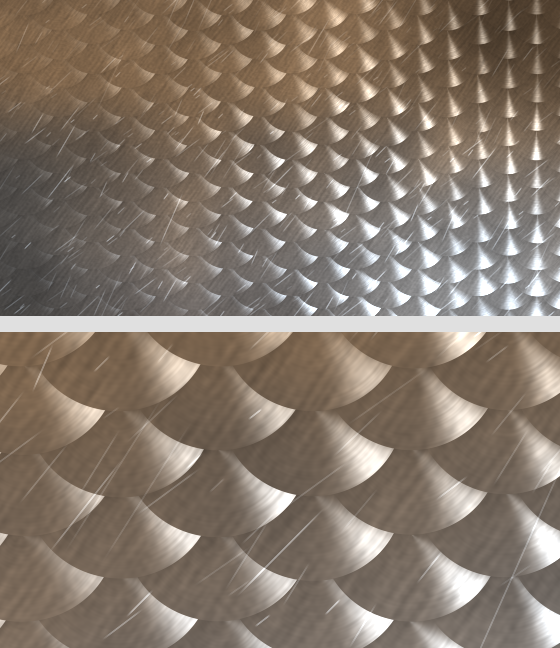
Top, the full canvas; bottom, a detail of the centre.
Give the GLSL for this texture, as a Shadertoy shader.

```glsl
const float LIGHT_X = 1.70;                   // in canvas heights
const vec2 LIGHT_DROP = vec2(0.40, 0.50);     // depth of the light: base, gain per height
const vec2 COLUMN_RATE = vec2(10.72, -0.537); // linear and quadratic columns per height
const vec2 ROW_RATE = vec2(12.0, -0.75);      // linear and quadratic rows per height
const float COLUMN_PITCH = 1.10;              // relative to the row pitch
const float DISC_RADIUS = 1.05;
const float ROW_PHASE = 0.30;
const float JITTER = 0.07;
const float SCRATCH_WIDTH = 0.0004;
const float SCRATCH_AMOUNT = 0.15;
const vec3 BROWN = vec3(0.485, 0.385, 0.285);
const vec3 DARK_BROWN = vec3(0.26, 0.205, 0.15);
const vec3 STEEL = vec3(0.40, 0.375, 0.36);
const vec3 DARK_STEEL = vec3(0.28, 0.275, 0.27);
const vec3 SILVER = vec3(0.58, 0.60, 0.62);
const vec3 WARM_GLINT = vec3(0.93, 0.93, 0.91);
const vec3 COOL_GLINT = vec3(0.90, 1.0, 1.10);

vec2 hash2(vec2 p) {
    vec3 q = fract(vec3(p.xyx) * vec3(0.1031, 0.1030, 0.0973));
    q += dot(q, q.yzx + 33.33);
    return fract((q.xx + q.yz) * q.zy);
}

float gradientNoise(vec2 p) {
    vec2 i = floor(p), f = fract(p);
    vec2 w = f * f * f * (f * (f * 6.0 - 15.0) + 10.0);
    vec2 e = vec2(0.0, 1.0);
    float a = dot(hash2(i) * 2.0 - 1.0, f);
    float b = dot(hash2(i + e.yx) * 2.0 - 1.0, f - e.yx);
    float c = dot(hash2(i + e.xy) * 2.0 - 1.0, f - e.xy);
    float d = dot(hash2(i + e.yy) * 2.0 - 1.0, f - e.yy);
    return mix(mix(a, b, w.x), mix(c, d, w.x), w.y);
}

vec2 rotate(vec2 p, float angle) {
    float c = cos(angle), s = sin(angle);
    return vec2(c * p.x + s * p.y, c * p.y - s * p.x);
}

// Random thin segments, at most one per stretched grid cell
float scratches(vec2 p, float angle, vec2 density, float px) {
    vec2 q = rotate(p, angle) * density;
    vec2 cell = floor(q), f = fract(q) - 0.5;
    vec2 shape = hash2(cell + angle * 91.0);
    vec2 pick = hash2(cell + angle * 37.0 + 50.0);
    float offset = (shape.x - 0.5) * 0.4 + f.x * (shape.y - 0.5) * 0.6;
    float dist = abs(f.y - offset) / density.y;
    float halfLength = mix(0.08, 0.48, pick.y * pick.y);
    float ends = smoothstep(halfLength, halfLength * 0.5, abs(f.x));
    float line = 1.0 - smoothstep(SCRATCH_WIDTH, SCRATCH_WIDTH + px, dist);
    return line * ends * step(pick.x, SCRATCH_AMOUNT) * mix(0.25, 1.0, shape.y * shape.y);
}

// Radial glint and body tone of one brushed disc
vec2 discShade(vec2 r, vec2 lightDir, float sharpness, vec2 id) {
    float radius = length(r);
    float facing = dot(r / max(radius, 0.001), lightDir);
    float rings = gradientNoise(vec2(radius * 30.0, id.x * 7.3 + id.y * 3.1 + facing * 2.0));
    float glint = pow(max(facing, 0.0), sharpness);
    glint *= mix(0.15, 1.0, smoothstep(0.0, 0.95 * DISC_RADIUS, radius)) * (1.0 + 0.25 * rings);
    glint *= mix(0.7, 1.25, hash2(id + 70.0).x);
    return vec2(glint, 0.02 * facing + 0.03 * rings);
}

// Staggered discs composited upward, so each one covers those below it
vec2 discField(vec2 p, vec2 lightDir, float sharpness, float px) {
    float d = LIGHT_X - p.x;
    float column = -d * (COLUMN_RATE.x + COLUMN_RATE.y * d);
    float row = p.y * (ROW_RATE.x + ROW_RATE.y * p.y);
    float first = floor((row - ROW_PHASE) * 2.0) - 2.0;
    float aa = px * ROW_RATE.x * 0.6;
    vec2 shade = vec2(0.0);
    for (int k = 0; k < 6; k++) {
        float n = first + float(k);
        float parity = mod(n + 1.0, 2.0);
        float c = 2.0 * floor((column - parity) * 0.5 + 0.5) + parity;
        vec2 id = vec2(c, n) + 100.0;
        vec2 r = vec2((column - c) * COLUMN_PITCH, row - 0.5 * n - ROW_PHASE);
        r += (hash2(id) - 0.5) * JITTER;
        float edge = length(r) - DISC_RADIUS;
        shade.y -= 0.04 * exp(-max(edge, 0.0) * 12.0);
        shade = mix(shade, discShade(r, lightDir, sharpness, id), 1.0 - smoothstep(-aa, aa, edge));
    }
    return shade;
}

void mainImage(out vec4 fragColor, in vec2 fragCoord) {
    vec2 p = fragCoord / iResolution.y;
    float px = 1.0 / iResolution.y;
    float cloud = gradientNoise(p * 2.7 + 4.0) + 0.5 * gradientNoise(p * 6.1);

    // Broad reflections on the sheet
    float warmth = smoothstep(0.05, 0.8, p.y + 0.18 * cloud);
    vec3 color = mix(STEEL, BROWN, warmth);
    color = mix(color, DARK_BROWN, 0.85 * smoothstep(1.1, 1.7, p.x) * smoothstep(0.4, 0.9, p.y));
    color = mix(color, DARK_STEEL, 0.85 * smoothstep(0.6, 0.0, p.x) * smoothstep(0.8, 0.4, p.y));
    vec2 glow = (p - vec2(1.5, 0.10)) / vec2(0.6, 0.42);
    color = mix(color, SILVER, 0.6 * exp(-dot(glow, glow)));
    color *= 1.0 + 0.24 * cloud;

    // Disc glints
    vec2 lightDir = normalize(vec2(LIGHT_X - p.x, -LIGHT_DROP.x - LIGHT_DROP.y * p.y));
    float sharpness = mix(15.0, 60.0, smoothstep(0.9, 1.7, p.x) * smoothstep(0.05, 0.5, p.y));
    vec2 shade = discField(p, lightDir, sharpness, px);
    float strength = mix(0.27, 0.72, smoothstep(0.3, 1.2, p.x)) * smoothstep(-0.2, 0.5, p.x);
    strength *= mix(1.0, 0.5, smoothstep(0.4, 1.0, p.y));
    color *= 1.0 + 1.4 * shade.y;
    color += shade.x * strength * mix(COOL_GLINT, WARM_GLINT, warmth);

    // Fine grain and scratches
    vec2 grain = rotate(p, 0.95);
    float brushing = gradientNoise(grain * vec2(14.0, 125.0));
    float speckle = gradientNoise(p * 110.0 + 9.0);
    color *= 1.0 + 0.17 * brushing + 0.10 * speckle;
    float wear = mix(1.0, 0.4, smoothstep(0.4, 0.95, p.y));
    float marks = 0.0;
    for (int i = 0; i < 5; i++) {
        float layer = float(i);
        marks += scratches(p, 1.15 - 0.13 * layer, vec2(3.0 + 1.3 * layer, 42.0 + 7.0 * layer), px);
    }
    color += marks * wear * 0.28 * COOL_GLINT;
    fragColor = vec4(clamp(color, 0.0, 1.0), 1.0);
}
```
